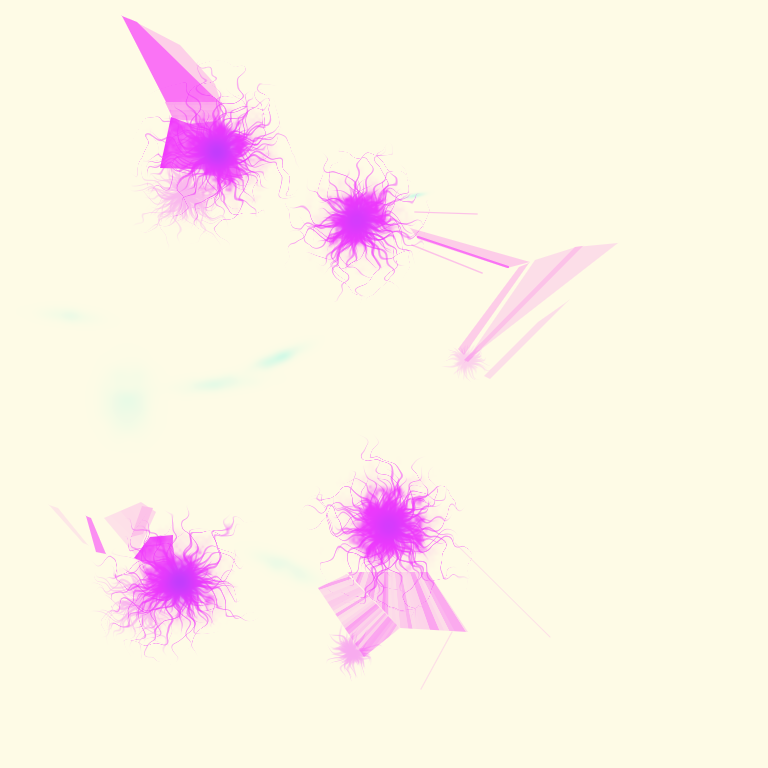
This background is drawn by a WebGL 2 fragment shader. Its source:

```glsl
#version 300 es
precision highp float;
// Cream field with hairy magenta bursts, flat pink shards and faint mint haze.
// Bursts are loops of wavy polar strands around a noisy core; shards are convex
// quads, some split into hashed rays. Layout uses a square grid with y down.
uniform vec2 u_resolution;
out vec4 fragColor;

const float GRID = 768.0;
const float TAU = 6.28318;
const int BURSTS = 8;
const int STRANDS = 110;
const vec3 CREAM = vec3(0.995, 0.984, 0.902);
const vec3 BLUSH = vec3(0.99, 0.87, 0.91);
const vec3 PINK = vec3(0.99, 0.76, 0.91);
const vec3 ORCHID = vec3(0.98, 0.45, 0.96);
const vec3 MAGENTA = vec3(0.94, 0.22, 0.99);
const vec3 VIOLET = vec3(0.73, 0.24, 0.99);
const vec3 MINT = vec3(0.62, 0.97, 0.9);
// Each burst: centre, reach, strength (weak ones are loose fuzz)
const vec4 BURST[BURSTS] = vec4[](
  vec4(185, 193, 48, 0.22), vec4(147, 598, 50, 0.25),
  vec4(352, 652, 24, 0.28), vec4(466, 361, 20, 0.1),
  vec4(217, 152, 75, 1), vec4(357, 221, 66, 0.9),
  vec4(180, 582, 72, 1), vec4(389, 526, 77, 0.9));

vec2 p;    // grid position
float px;  // pixel size in grid units
vec3 col = CREAM;

float hash(float n) { return fract(sin(n * 12.9898) * 43758.5); }
float hash2(vec2 v) { return hash(dot(v, vec2(1, 57.31))); }

float noise(vec2 v) {
  vec2 i = floor(v), f = fract(v);
  f = f * f * (3.0 - 2.0 * f);
  return mix(mix(hash2(i), hash2(i + vec2(1, 0)), f.x),
             mix(hash2(i + vec2(0, 1)), hash2(i + 1.0), f.x), f.y);
}

void paint(vec3 ink, float a) { col = mix(col, ink, clamp(a, 0.0, 1.0)); }

float cross2(vec2 a, vec2 b) { return a.x * b.y - a.y * b.x; }
float edge(vec2 a, vec2 b) { return cross2(b - a, p - a) / length(b - a); }

// Convex quad, either winding; each vec4 holds two corners
void quad(vec3 ink, float a, vec4 u, vec4 v) {
  float s = sign(cross2(v.xy - u.xy, v.zw - u.zw));
  float d = min(min(s * edge(u.xy, u.zw), s * edge(u.zw, v.xy)),
                min(s * edge(v.xy, v.zw), s * edge(v.zw, u.xy)));
  paint(ink, a * clamp(d / px + 0.5, 0.0, 1.0));
}

void line(vec3 ink, float a, vec4 ends, float width) {
  vec2 d = p - ends.xy, ab = ends.zw - ends.xy;
  d -= ab * clamp(dot(d, ab) / dot(ab, ab), 0.0, 1.0);
  paint(ink, a * clamp((0.5 * width - length(d)) / px + 0.5, 0.0, 1.0));
}

// Flat random values on rays that spread from an apex
float rays(vec2 apex, float density) {
  vec2 d = p - apex;
  float x = atan(d.x, d.y) * density, i = floor(x);
  float soft = clamp(density * px / length(d), 0.01, 1.0);
  float v = mix(hash(i), hash(i + 1.0), smoothstep(1.0 - soft, 1.0, x - i));
  return v * v;
}

// Soft tilted ellipse: centre and size in one vec4
void haze(float a, vec4 e, float tilt) {
  vec2 d = p - e.xy;
  float c = cos(tilt), s = sin(tilt);
  d = vec2(d.x * c + d.y * s, d.y * c - d.x * s) / e.zw;
  paint(MINT, a * exp(-dot(d, d)) * (0.4 + noise(p * 0.07)));
}

void drawBurst(vec4 burst, float id) {
  vec2 d = p - burst.xy;
  float reach = burst.z, r = length(d);
  if (r > reach * 1.45) return;
  d += 9.0 * (vec2(noise(p * 0.09), noise(p * 0.09 + 40.0)) - 0.5) * r / reach;
  r = max(length(d), 0.01);
  float theta = atan(d.y, d.x + 0.001), clear = 1.0;
  for (int i = 0; i < STRANDS; i++) {
    float seed = float(i) + 131.0 * id;
    float h = hash(seed + 0.37), phase = TAU * hash(seed + 0.71);
    float t = r / (reach * mix(0.5, 1.3, h * h));
    if (t > 1.0) continue;
    float bend = 0.26 * sin(r * 0.08 + phase) + 0.09 * sin(r * 0.23 + phase * 3.0);
    float turn = mod(theta - TAU * hash(seed) - bend + 0.5 * TAU, TAU) - 0.5 * TAU;
    float cover = clamp((mix(1.5, 0.35, t) - abs(turn) * r) / px + 0.5, 0.0, 1.0);
    clear *= 1.0 - cover * mix(0.75, 0.3, t) * (1.0 - smoothstep(0.8, 1.0, t));
  }
  float ragged = r / reach + 0.3 * noise(p * 0.1) + 0.14 * noise(p * 0.3) - 0.22;
  paint(PINK, 0.55 * burst.w * (1.0 - smoothstep(0.25, 0.85, ragged)));
  paint(MAGENTA, (1.0 - clear) * min(1.0, burst.w + 0.1));
  if (burst.w < 0.5) return;
  paint(MAGENTA, 1.0 - smoothstep(0.16, 0.52, ragged));
  paint(VIOLET, (burst.w - 0.75) * 3.4 * exp(-r * r / 260.0));
}

void main() {
  p = gl_FragCoord.xy / u_resolution;
  p = vec2(p.x, 1.0 - p.y) * GRID;
  px = GRID / u_resolution.y;

  // Mint haze
  haze(0.22, vec4(128, 400, 20, 26), 0.0);
  haze(0.26, vec4(217, 384, 32, 7), -0.1);
  haze(0.38, vec4(276, 359, 25, 6), -0.4);
  haze(0.14, vec4(68, 316, 26, 7), 0.1);
  haze(0.2, vec4(288, 568, 28, 8), 0.4);
  haze(0.6, vec4(414, 196, 9, 2), -0.2);

  // Upper left blade
  quad(PINK, 0.75, vec4(130, 19, 180, 45), vec4(215, 84, 223, 108));
  quad(ORCHID, 1.0, vec4(122, 16, 137, 22), vec4(219, 102, 166, 102));
  quad(mix(PINK, ORCHID, 0.7 * hash(floor(p.y / 2.5))), 1.0, vec4(165, 102, 222, 102), vec4(219, 124, 173, 119));
  quad(MAGENTA, 1.0, vec4(171, 117, 190, 124), vec4(222, 170, 160, 168));
  quad(MAGENTA, 1.0, vec4(188, 124, 218, 121), vec4(243, 178, 205, 175));

  // Right slivers and wing
  quad(PINK, 0.8, vec4(410, 228, 530, 262), vec4(507, 268, 418, 239));
  line(ORCHID, 1.0, vec4(418, 237, 508, 267), 2.2);
  line(PINK, 1.0, vec4(412, 245, 482, 273), 1.5);
  line(PINK, 1.0, vec4(415, 212, 477, 214), 1.2);
  quad(BLUSH, 1.0, vec4(535, 260, 576, 247), vec4(618, 243, 465, 362));
  quad(PINK, 1.0, vec4(575, 247, 583, 246), vec4(468, 362, 464, 360));
  quad(PINK, 0.8, vec4(519, 267, 529, 263), vec4(464, 355, 458, 349));
  quad(BLUSH, 1.0, vec4(568, 301, 538, 322), vec4(484, 376, 490, 379));

  // Lower left splinters
  quad(mix(BLUSH, PINK, 0.5 * rays(vec2(180, 583), 9.0)), 0.85, vec4(104, 518, 141, 502), vec4(156, 512, 136, 556));
  quad(PINK, 1.0, vec4(142, 506, 153, 508), vec4(143, 534, 131, 537));
  quad(ORCHID, 0.8, vec4(86, 516, 91, 518), vec4(106, 554, 96, 552));
  quad(BLUSH, 0.7, vec4(49, 505, 58, 508), vec4(88, 545, 83, 543));
  quad(MAGENTA, 0.95, vec4(150, 537, 173, 535), vec4(172, 574, 134, 558));

  // Lower fan of rays
  quad(mix(BLUSH, ORCHID, 0.75 * rays(vec2(389, 510), 30.0)), 1.0, vec4(347, 572, 428, 572), vec4(468, 632, 400, 628));
  quad(mix(BLUSH, ORCHID, 0.7 * rays(vec2(450, 545), 38.0)), 0.9, vec4(318, 588, 347, 574), vec4(400, 628, 364, 657));
  line(PINK, 0.5, vec4(455, 543, 550, 637), 0.9);
  line(PINK, 0.5, vec4(452, 632, 421, 689), 1.2);

  for (int i = 0; i < BURSTS; i++) drawBurst(BURST[i], float(i));
  fragColor = vec4(col, 1);
}
```
